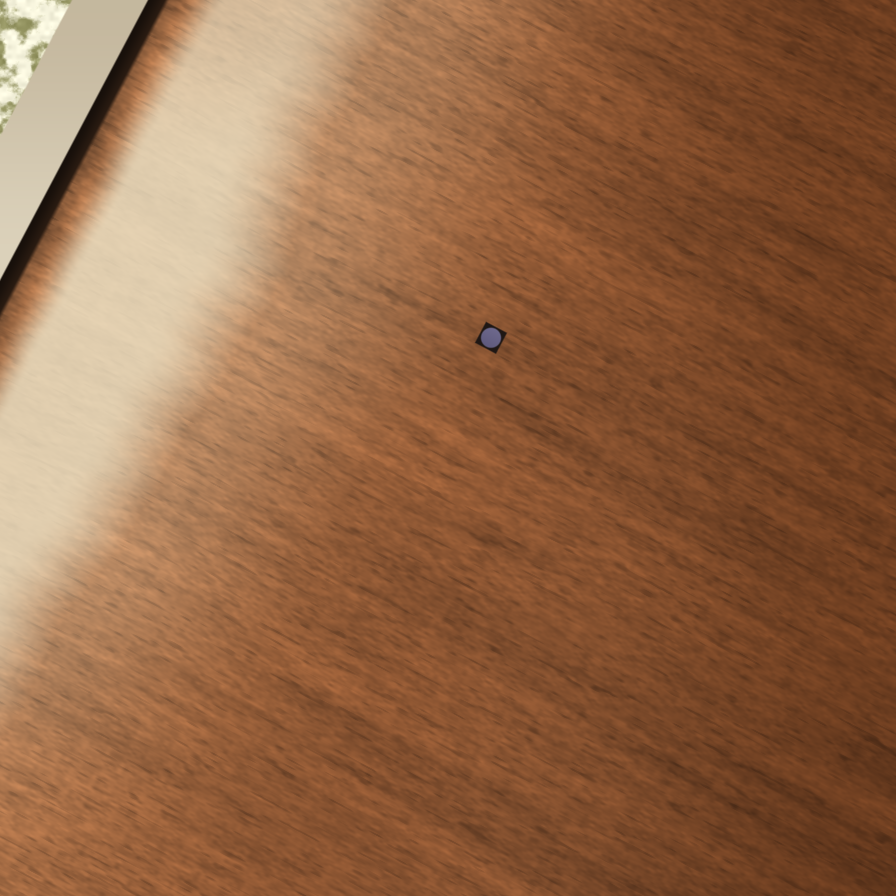
This texture is drawn by a WebGL 2 fragment shader. Its source:

```glsl
#version 300 es
precision highp float;
// Polished wooden panel with slanted grain, a soft light band, a pale frame and a small inset stud.

uniform vec2 u_resolution;
out vec4 outColor;

const vec2 GRAIN_DIR = vec2(0.884, -0.467);
const vec2 FRAME_POINT = vec2(0.189, 1.0);
const vec2 STUD_CENTER = vec2(0.548, 0.623);

float hash(vec2 p) {
    return fract(sin(dot(p, vec2(127.1, 311.7))) * 43758.5453);
}

float noise(vec2 p) {
    vec2 i = floor(p), f = fract(p);
    f = f * f * (3.0 - 2.0 * f);
    float low = mix(hash(i), hash(i + vec2(1.0, 0.0)), f.x);
    float high = mix(hash(i + vec2(0.0, 1.0)), hash(i + vec2(1.0)), f.x);
    return mix(low, high, f.y);
}

float fbm(vec2 p) {
    float sum = 0.0, amplitude = 0.5;
    for (int i = 0; i < 4; i++) {
        sum += amplitude * noise(p);
        p = p * 2.03 + 17.3;
        amplitude *= 0.5;
    }
    return sum / 0.9375;
}

float boxDistance(vec2 p, vec2 halfSize) {
    vec2 q = abs(p) - halfSize;
    return length(max(q, 0.0)) + min(max(q.x, q.y), 0.0);
}

// Coverage of the region where the signed distance is negative.
float cover(float dist, float blur) {
    return 1.0 - smoothstep(-blur, blur, dist);
}

// Grain brightness; g.x runs along the fibres and g.y across them.
float woodGrain(vec2 g) {
    g.y += 0.010 * (noise(g * vec2(4.0, 6.0)) - 0.5);
    float bands = fbm(g * vec2(1.6, 26.0)) - 0.5;
    float streaks = fbm(g * vec2(8.0, 105.0) + 40.0) - 0.5;
    float fibres = noise(g * vec2(85.0, 300.0)) - 0.5;
    float specks = noise(g * vec2(190.0, 380.0) + 5.0) - 0.5;
    float pores = smoothstep(0.66, 0.95, noise(g * vec2(50.0, 290.0) + 9.0));
    return 0.25 * bands + 0.27 * streaks + 0.16 * fibres + 0.12 * specks - 0.14 * pores;
}

vec3 woodColor(vec2 p, vec2 g) {
    vec3 deepBrown = vec3(0.425, 0.24, 0.125);
    vec3 midBrown = vec3(0.535, 0.325, 0.19);
    vec3 lightBrown = vec3(0.665, 0.44, 0.28);
    vec3 color = mix(lightBrown, midBrown, smoothstep(0.14, 0.62, g.x));
    color = mix(color, deepBrown, smoothstep(0.55, 1.0, p.x + 0.08 * abs(p.y - 0.4)));
    float lowerShade = smoothstep(0.3, 0.0, p.y) * smoothstep(0.3, 1.0, p.x);
    color *= 1.0 - 0.08 * lowerShade;
    return color * (1.02 + woodGrain(g));
}

// Reflected light: a crisp rim by the frame and a long soft falloff.
float lightBand(vec2 p, vec2 g) {
    float ragged = 0.035 * (fbm(vec2(g.x * 2.0, g.y * 22.0)) - 0.5);
    float bulge = 0.035 * exp(-pow((p.y - 0.62) / 0.22, 2.0));
    float x = g.x + ragged - bulge;
    float rise = smoothstep(0.012, 0.055, g.x + 0.25 * ragged);
    float fall = 1.0 - smoothstep(0.125, 0.27, x);
    float haze = 0.30 * (1.0 - smoothstep(0.15, 0.46, x));
    float ends = mix(0.80, 1.0, smoothstep(1.02, 0.80, p.y)) * smoothstep(0.0, 0.34, p.y);
    return rise * max(0.97 * fall, haze) * ends;
}

vec3 foliageColor(vec2 p) {
    float leaves = fbm(p * 75.0);
    vec3 color = mix(vec3(0.58, 0.58, 0.38), vec3(0.97, 0.96, 0.87), smoothstep(0.25, 0.58, leaves));
    return color + 0.12 * (noise(p * 190.0) - 0.5);
}

void main() {
    vec2 p = gl_FragCoord.xy / u_resolution;
    float px = 1.0 / min(u_resolution.x, u_resolution.y);
    vec2 across = vec2(-GRAIN_DIR.y, GRAIN_DIR.x);
    vec2 offset = p - FRAME_POINT;
    vec2 g = vec2(dot(offset, GRAIN_DIR), dot(offset, across));

    // Wood and its reflected light
    vec3 color = woodColor(p, g);
    vec3 cream = vec3(0.885, 0.815, 0.695) * (1.0 + 0.10 * woodGrain(g));
    color = mix(color, cream, lightBand(p, g));
    color *= mix(0.72, 1.0, smoothstep(-0.005, 0.025, g.x));

    // Dark gap, pale frame and bright foliage beyond
    vec3 gapColor = mix(vec3(0.09, 0.06, 0.04), vec3(0.17, 0.11, 0.07), smoothstep(-0.02, 0.0, g.x));
    color = mix(color, gapColor, cover(g.x + 0.002, 0.003));
    vec3 frameColor = mix(vec3(0.86, 0.82, 0.73), vec3(0.77, 0.72, 0.62), smoothstep(0.7, 1.0, p.y));
    color = mix(color, frameColor, cover(g.x + 0.021, 1.2 * px));
    color = mix(color, foliageColor(p), cover(g.x + 0.096, 1.2 * px));

    // Square inset with a round violet stud
    vec2 s = p - STUD_CENTER;
    vec2 local = vec2(dot(s, GRAIN_DIR), dot(s, across));
    color = mix(color, vec3(0.12, 0.09, 0.08), cover(boxDistance(local, vec2(0.0132)), px));
    vec3 violet = vec3(0.40, 0.38, 0.52) + 0.03 * local.y / 0.011;
    color = mix(color, violet, cover(length(s) - 0.0112, px));

    outColor = vec4(clamp(color, 0.0, 1.0), 1.0);
}
```
